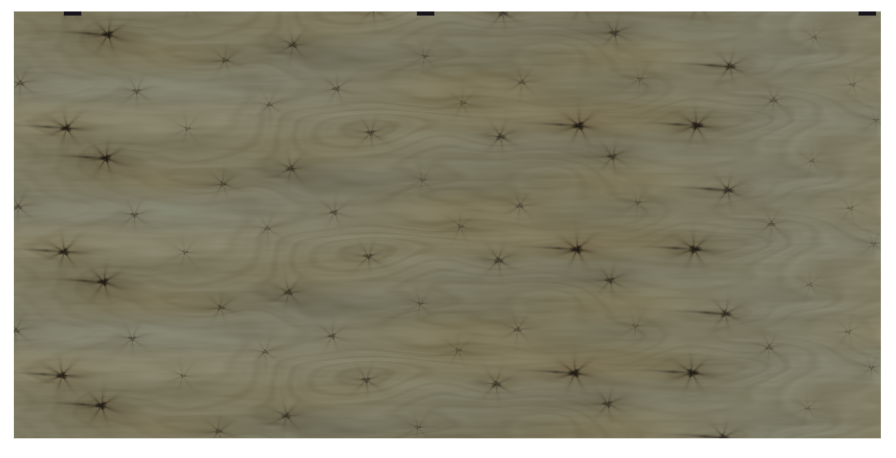
Give the GLSL for this texture, as a Shadertoy shader.

```glsl
float hash(vec2 p) {
    return fract(sin(dot(p, vec2(127.1, 311.7))) * 43758.5453);
}

// Value noise that repeats vertically after a whole number of rows
float noise(vec2 p, float rows) {
    vec2 i = floor(p), f = fract(p);
    f = f * f * (3.0 - 2.0 * f);
    float y0 = mod(i.y, rows), y1 = mod(i.y + 1.0, rows);
    return mix(mix(hash(vec2(i.x, y0)), hash(vec2(i.x + 1.0, y0)), f.x),
               mix(hash(vec2(i.x, y1)), hash(vec2(i.x + 1.0, y1)), f.x), f.y);
}

float fbm(vec2 p, float rows) {
    float sum = 0.0, amp = 0.5;
    for (int i = 0; i < 4; i++) {
        sum += amp * noise(p, rows);
        p.x += 17.0;
        p *= 2.0;
        rows *= 2.0;
        amp *= 0.5;
    }
    return sum;
}

float boxMask(vec2 p, vec2 halfSize, float soft) {
    vec2 d = abs(p) - halfSize;
    return 1.0 - smoothstep(-soft, soft, max(d.x, d.y));
}

vec3 wood(vec2 p) {
    // Knots: dark core, brown halo, spidery rays and a thin crack
    float core = 0.0, halo = 0.0, rays = 0.0, crack = 0.0, swell = 0.0;
    for (int i = 0; i < 23; i++) {
        float id = float(i);
        float size = hash(vec2(id, 4.0));
        vec2 centre = vec2((id + 0.2 + 0.6 * hash(vec2(id, 1.0))) * 0.315,
                           fract(id * 0.618 + 0.2 * hash(vec2(id, 2.0))));
        vec2 d = p - centre;
        d.y = fract(d.y + 0.5) - 0.5;
        float strength = mix(0.25, 1.0, size * size) * mix(1.1, 0.75, centre.x / 7.2);
        float r = length(d * vec2(0.8, 1.2));
        float angle = atan(d.y, d.x);
        float edge = r + 0.008 * sin(angle * 3.0 + id);
        core += strength * (1.0 - smoothstep(0.008, 0.024 + 0.028 * size, edge));
        halo += strength * exp(-length(d * vec2(5.0, 11.0)));
        rays += strength * exp(-r * 15.0) * pow(0.5 + 0.5 * sin(angle * 7.0 + id * 2.0), 3.0);
        crack += step(0.65, size) * exp(-abs(d.x + 0.15) * 9.0)
               * exp(-pow((d.y + 0.06 * d.x) * 90.0, 2.0));
        swell += (0.2 + 0.3 * size) * exp(-length(d * vec2(1.8, 5.0)));
    }

    // Growth rings follow the contours of a stretched, knot-swollen field
    vec2 q = p + vec2(0.0, 0.06 * (noise(p * vec2(1.5, 4.0), 4.0) - 0.5));
    float growth = noise(q * vec2(0.7, 3.0), 3.0)
                 + 0.22 * noise(q * vec2(2.0, 7.0) + vec2(9.0, 0.0), 7.0) + swell;
    float wobble = fbm(p * vec2(3.0, 12.0), 12.0);
    float rings = sin(growth * 42.0 + wobble * 3.0) + 0.5 * sin(growth * 83.0);
    rings *= 0.3 + 0.9 * noise(p * vec2(0.9, 3.0) + vec2(31.0, 0.0), 3.0);

    // Broad stains, long streaks and fine fibres
    float stain = fbm(p * vec2(0.6, 3.0) + vec2(50.0, 0.0), 3.0) - 0.47;
    float streak = fbm(p * vec2(0.9, 9.0) + vec2(70.0, 0.0), 9.0) - 0.47;
    float fibre = noise(p * vec2(5.0, 44.0), 44.0) - 0.5;
    float tone = 0.58 + 0.95 * stain + 0.85 * streak + 0.11 * rings + 0.2 * fibre;
    vec3 color = mix(vec3(0.445, 0.425, 0.33), vec3(0.545, 0.538, 0.45), clamp(tone, -0.3, 1.15));

    // Cool to warm drift across the sheet
    float warmth = 0.012 * (p.x / 7.2 - 0.5)
                 + 0.06 * (noise(p * vec2(0.8, 4.0) + vec2(90.0, 0.0), 4.0) - 0.5);
    color += warmth * vec3(0.5, 0.0, -0.6);

    color *= 1.0 - min(halo, 1.0) * vec3(0.22, 0.28, 0.36);
    color *= 1.0 - min(rays, 1.0) * vec3(0.55, 0.62, 0.72);
    color *= 1.0 - 0.4 * min(crack, 1.0);
    return mix(color, vec3(0.09, 0.075, 0.06), min(core, 0.95));
}

void mainImage(out vec4 fragColor, in vec2 fragCoord) {
    vec2 uv = fragCoord / iResolution.xy;
    float aspect = iResolution.x / iResolution.y;
    float soft = 0.75 / iResolution.y;

    // Each veneer band is stacked with a slight sideways drift
    vec2 p = vec2(uv.x * aspect, uv.y) / 0.27;
    p.x -= 0.018 * p.y;
    vec3 color = wood(p);

    // Dark tabs along the top edge
    vec3 tabs = vec3(0.081, 0.475, 0.968);
    for (int i = 0; i < 3; i++) {
        vec2 d = vec2((uv.x - tabs[i]) * aspect, uv.y - 0.973);
        float tab = boxMask(d, vec2(0.019, 0.007), soft);
        color = mix(color, vec3(0.09, 0.08, 0.11), tab);
    }

    // Sheet on a white ground
    vec2 fromCentre = vec2((uv.x - 0.4993) * aspect, uv.y - 0.509);
    float sheet = boxMask(fromCentre, vec2(0.4838 * aspect, 0.466), soft);
    fragColor = vec4(mix(vec3(1.0), color, sheet), 1.0);
}
```
